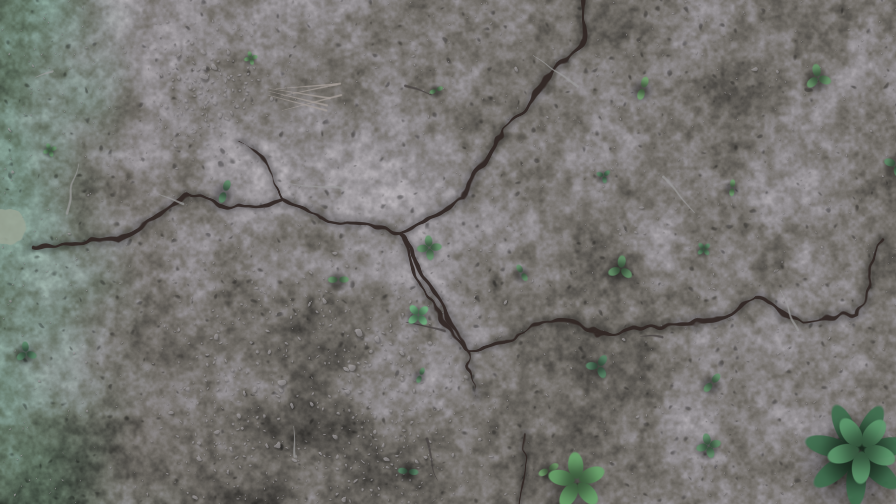
A WebGL 2 fragment shader for this texture:

```glsl
#version 300 es
precision highp float;
// Dry, cracked soil with crumbs, twigs and small green seedlings.
// Value noise makes the ground, noisy polylines the cracks, and hashed
// grids scatter crumbs, twigs and plants. One unit = canvas height.
uniform vec2 u_resolution;
out vec4 fragColor;

const float TAU = 6.2832;

vec2 hash2(vec2 c) {
  vec3 q = fract(c.xyx * vec3(.1031, .103, .0973));
  q += dot(q, q.yzx + 33.33);
  return fract((q.xx + q.yz) * q.zy);
}

vec2 noise2(vec2 p) {
  vec2 i = floor(p), f = fract(p), e = vec2(1, 0);
  f = f * f * (3. - 2. * f);
  return mix(mix(hash2(i), hash2(i + e), f.x),
             mix(hash2(i + e.yx), hash2(i + 1.), f.x), f.y);
}

float fbm(vec2 p) {
  float sum = 0., amp = .533;
  for (int i = 0; i < 4; i++) {
    sum += amp * noise2(p).x;
    p = mat2(1.6, 1.2, -1.2, 1.6) * p + 7.3;
    amp *= .5;
  }
  return sum;
}

float cover(float d, float soft) { return smoothstep(soft, -soft, d); }
float blob(vec2 p, vec2 c, vec2 r) { vec2 q = (p - c) / r; return exp(-dot(q, q)); }
vec2 turn(vec2 p, float a) { return mat2(cos(a), -sin(a), sin(a), cos(a)) * p; }

// Capsule whose half width runs from wa to wb
float taper(vec2 p, vec2 a, vec2 b, float wa, float wb) {
  vec2 ab = b - a;
  float t = clamp(dot(p - a, ab) / dot(ab, ab), 0., 1.);
  return length(p - a - ab * t) - mix(wa, wb, t);
}

float path(vec2 p, vec2 pts[11], float width) {
  float d = 9.;
  for (int i = 0; i < 10; i++) d = min(d, taper(p, pts[i], pts[i + 1], width, width));
  return d;
}

float cracks(vec2 p) {
  vec2 w = p + .022 * (noise2(p * 15.) - .5) + .011 * (noise2(p * 55.) - .5);
  float d = path(w, vec2[11](vec2(.06, .5), vec2(.24, .53), vec2(.37, .61), vec2(.43, .59),
    vec2(.555, .61), vec2(.63, .565), vec2(.787, .535), vec2(.91, .605), vec2(1.03, .77),
    vec2(1.15, .92), vec2(1.155, 1.02)), .0035);
  d = min(d, path(w, vec2[11](vec2(.787, .535), vec2(.833, .42), vec2(.926, .31), vec2(1, .32),
    vec2(1.09, .363), vec2(1.227, .34), vec2(1.46, .375), vec2(1.5, .405), vec2(1.59, .36),
    vec2(1.7, .375), vec2(1.75, .52)), .003));
  d = min(d, taper(w, vec2(.787, .535), vec2(.926, .31), .005, .003));
  d = min(d, taper(w, vec2(.555, .61), vec2(.48, .73), .003, 0.));
  d = min(d, taper(w, vec2(.926, .31), vec2(.94, .21), .003, 0.));
  d = min(d, taper(w, vec2(1.03, -.02), vec2(1.04, .13), .002, 0.));
  return d + .004 * (noise2(p * 45.).x - .5);
}

// Scattered lumps: x = coverage, y = light across the lump, z = cast shadow
vec3 crumbs(vec2 p, float cell, float density, float seed, float soft) {
  vec3 lump = vec3(0);
  vec2 g = p / cell;
  for (int k = 0; k < 9; k++) {
    vec2 c = floor(g) + vec2(k % 3 - 1, k / 3 - 1);
    vec2 h = hash2(c + seed), j = hash2(c + seed + 51.);
    float r = cell * .42 * sqrt(clamp(density - h.x, 0., 1.)) * (.5 + .5 * h.y);
    if (r < .0006) continue;
    vec2 d = (g - c - .2 - .6 * j) * cell;
    float hit = cover(length(turn(d, j.x * TAU) * vec2(1, 1. + .6 * h.y)) - r, soft);
    if (hit > lump.x) lump.xy = vec2(hit, dot(d, vec2(-.4, .8)) / r);
    lump.z = max(lump.z, cover(length(d - vec2(.3, -.5) * r) - r, soft * 2.));
  }
  return lump;
}

// Rosette of n leaves over a soft shadow
vec3 plant(vec3 col, vec2 p, float size, float n, float angle, vec3 green, float soft) {
  vec2 q = turn(p, angle) / size, rad = vec2(.46, min(.3, 1.3 / n));
  float s = TAU / n, a = mod(atan(q.y, q.x) + .5 * s, s) - .5 * s;
  q = length(q) * vec2(cos(a), sin(a));
  float d = (length((q - vec2(.54, 0)) / rad) - 1.) * rad.y * size;
  col *= 1. - .35 * smoothstep(1.2, .3, length(p / size + vec2(.1, .2)));
  return mix(col, green * (.62 + .45 * smoothstep(.1, .9, q.x)), .92 * cover(d, soft));
}

vec3 ground(vec2 p) {
  float v = .475 + .3 * (fbm(p * 3.5) - .5) + .26 * (fbm(p * 13. + 4.) - .5);
  v += .25 * (fbm(p * 55.) - .5) + .07 * (noise2(p * 150.).x - .5);
  v += .09 * blob(p, vec2(.72, .64), vec2(.28, .12));
  v -= .06 * blob(p, vec2(.65, .1), vec2(.35, .25));
  vec3 col = v * mix(vec3(1.03, .995, .94), vec3(1.01, .985, 1.01), smoothstep(.4, .58, v));
  float moss = smoothstep(.32, 0., p.x + .25 * (fbm(p * 5.) - .5));
  return col * mix(vec3(1), vec3(.84, 1.04, .94), moss);
}

void main() {
  vec2 p = gl_FragCoord.xy / u_resolution.y;
  float soft = max(.0016, .7 / u_resolution.y);
  vec3 col = ground(p);

  // Dark specks and pale crumbs
  vec2 rough = p + .006 * (noise2(p * 90.) - .5);
  col *= 1. - .3 * crumbs(rough, .03, .28, 9., soft * 2.).x;
  float litter = smoothstep(.25, .5, p.x) * smoothstep(1.05, .75, p.x) * smoothstep(.55, .3, p.y);
  float density = .1 + .6 * litter * fbm(p * 7.) + .75 * blob(p, vec2(.42, .82), vec2(.08, .09));
  for (float i = 0.; i < 3.; i++) {
    vec3 c = crumbs(rough, .013 * exp2(i), density / (1. + .4 * i), 20. + 13. * i, soft);
    col = mix(col * (1. - .22 * c.z), vec3(.58, .565, .57) * (1. + .13 * c.y), .8 * c.x);
  }

  // Cracks with shaded edges
  float d = cracks(p);
  col *= 1. - .22 * smoothstep(.016, 0., d);
  col = mix(col, vec3(.19, .15, .14), .93 * cover(d, soft));

  // Loose twigs and a small bundle of straw
  vec2 id = floor(p / .24), h = hash2(id + 70.), j = hash2(id + 91.);
  vec2 q = turn(p - (id + .35 + .3 * j) * .24, h.y * TAU), end = vec2(.015 + .04 * j.x, 0);
  d = taper(q + .008 * noise2(p * 30.), -end, end, .0005, .0025);
  col = mix(col, mix(vec3(.27, .25, .25), vec3(.6), step(.5, j.y)), .75 * step(h.x, .5) * cover(d, soft));
  end = vec2(.06, 0);
  for (int i = 0; i < 6; i++) {
    vec2 s = hash2(vec2(i, 37));
    q = turn(p - vec2(.6, .81) - .04 * (s - .5), .7 * (s.x - .6));
    col = mix(col, vec3(.64, .61, .59), .85 * cover(taper(q, -end, end, 0., .002), soft));
  }

  // Pale flake at the left edge
  d = length(rough - vec2(.015, .55)) - .036;
  col = mix(col, vec3(.6, .64, .58), .85 * cover(d, soft));

  // Scattered seedlings, then the larger plants
  id = floor(p / .19);
  h = hash2(id + 133.);
  j = hash2(id + 151.);
  if (h.x < .45) {
    vec3 green = mix(vec3(.31, .48, .37), vec3(.42, .6, .4), j.x);
    q = p - (id + .25 + .5 * j) * .19;
    col = plant(col, q, .013 + .015 * h.y, 2. + floor(3. * j.y), h.y * TAU, green, soft);
  }
  col = plant(col, p - vec2(.83, .375), .024, 4., .7, vec3(.4, .64, .46), soft);
  col = plant(col, p - vec2(1.145, .045), .058, 5., .4, vec3(.38, .6, .39), soft);
  col = plant(col, p - vec2(1.7, .1), .105, 7., .2, vec3(.22, .4, .28), soft);
  col = plant(col, p - vec2(1.71, .11), .07, 5., .9, vec3(.34, .56, .4), soft);
  fragColor = vec4(clamp(col, 0., 1.), 1);
}
```
